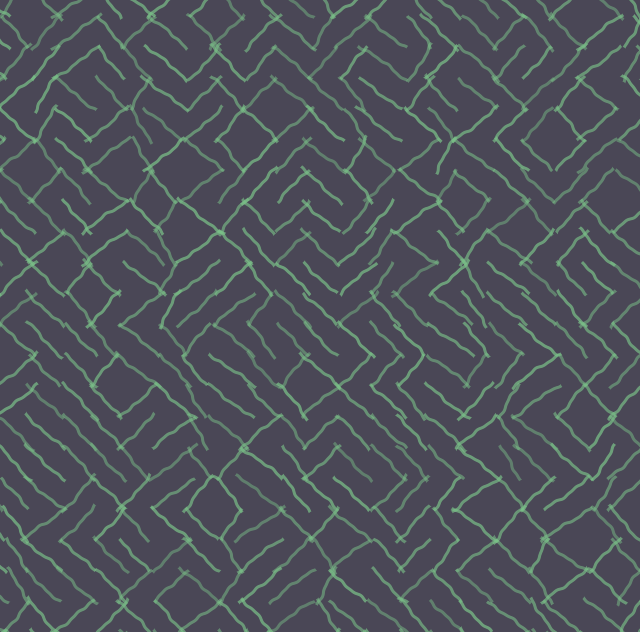
Reproduce this pattern procedurally as a WebGL 1 fragment shader.

```glsl
precision highp float;
// Hand-drawn diagonal maze: one wavering translucent green stroke per grid cell.

uniform vec2 u_resolution;

const float CELLS_ACROSS = 20.8;
const float STROKE_WIDTH = 0.098;   // in cells
const float FALLING_SHARE = 0.61;   // share of strokes that fall to the right
const vec3 SLATE = vec3(0.29, 0.28, 0.338);
const vec3 GREEN = vec3(0.48, 0.76, 0.535);

float hash(vec2 cell, float seed) {
  return fract(sin(dot(cell, vec2(127.1, 311.7)) + seed * 74.7) * 4375.85);
}

// Slow sideways drift of the grid corners, drawn out along the columns.
float drift(vec2 corner) {
  return 0.15 * sin(corner.x * 1.9 + corner.y * 0.37 + 1.0)
       + 0.11 * sin(corner.x * 3.7 - corner.y * 0.61 + 2.4);
}

// Each column slips a little, leaving gaps and overlaps at its edges.
float columnSlip(vec2 cell) {
  return 0.10 * sin(cell.x * 2.7 + cell.y * 0.23);
}

vec2 cornerPoint(vec2 corner, float slip) {
  return corner + vec2(drift(corner) + slip, 0.0);
}

// Sideways waver of a stroke (x) and its slope (y) at position t.
vec2 waver(float t, vec2 phase) {
  vec3 angle = vec3(3.1, 8.3, 15.7) * t + vec3(phase, phase.x + phase.y);
  vec3 amount = vec3(0.034, 0.022, 0.011);
  return vec2(dot(amount, sin(angle)),
              dot(amount * vec3(3.1, 8.3, 15.7), cos(angle)));
}

// Smooth-edged coverage of a square-ended wavering stroke from a to b.
float stroke(vec2 p, vec2 a, vec2 b, vec2 phase, float overshoot, float pixel) {
  float span = length(b - a);
  vec2 along = (b - a) / span;
  vec2 local = p - a;
  float t = dot(local, along);
  vec2 wave = waver(t, phase);
  float side = dot(local, vec2(-along.y, along.x)) - wave.x;
  float sideGap = abs(side) / sqrt(1.0 + wave.y * wave.y) - 0.5 * STROKE_WIDTH;
  float endGap = abs(t - 0.5 * span) - 0.5 * span - overshoot;
  return 1.0 - smoothstep(-0.6 * pixel, 0.6 * pixel, max(sideGap, endGap));
}

// Opacity of the stroke that belongs to one cell.
float cellStroke(vec2 p, vec2 cell, float pixel) {
  float falling = step(hash(cell, 1.0), FALLING_SHARE);
  float slip = columnSlip(cell);
  vec2 a = cornerPoint(cell + vec2(0.0, falling), slip);
  vec2 b = cornerPoint(cell + vec2(1.0, 1.0 - falling), slip);
  vec2 phase = 6.283 * vec2(hash(cell, 2.0), hash(cell, 3.0));
  float overshoot = mix(0.02, 0.16, hash(cell, 4.0));
  float opacity = mix(0.44, 0.72, hash(cell, 5.0));
  return opacity * stroke(p, a, b, phase, overshoot, pixel);
}

void main() {
  vec2 p = gl_FragCoord.xy / u_resolution.x * CELLS_ACROSS;
  float pixel = CELLS_ACROSS / u_resolution.x;
  vec2 home = floor(p);
  vec3 color = SLATE;

  // Neighbouring strokes overlap and brighten where they cross.
  for (int row = -1; row <= 1; row++) {
    for (int column = -1; column <= 1; column++) {
      vec2 cell = home + vec2(float(column), float(row));
      color = mix(color, GREEN, cellStroke(p, cell, pixel));
    }
  }
  gl_FragColor = vec4(color, 1.0);
}
```
